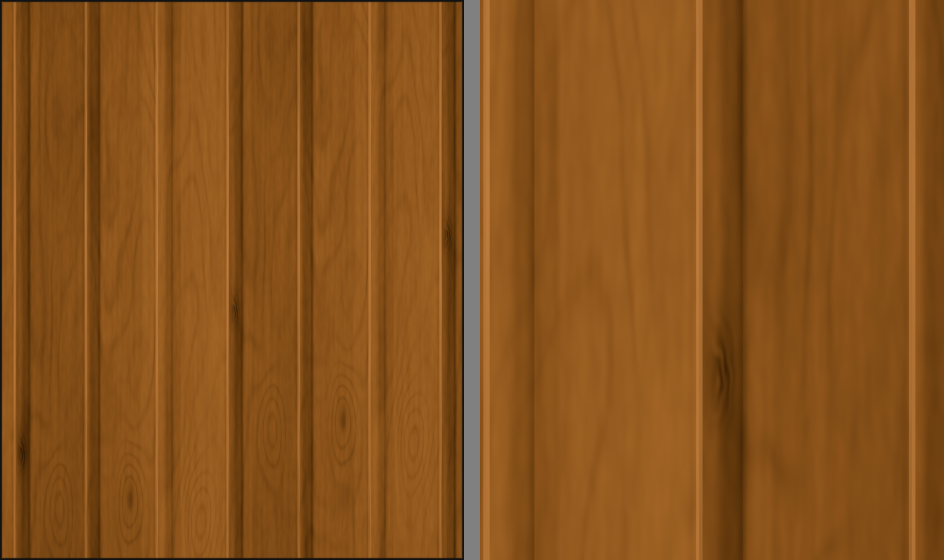
Left, the full canvas; right, a detail of the centre.
A WebGL 1 fragment shader for this texture:

```glsl
precision highp float;
// Varnished wood panelling: upright boards with moulded grooves, flowing grain and knots.
uniform vec2 u_resolution;

// Layout, in canvas widths
const float ASPECT = 1.2075;
const float PITCH = 0.1529;
const float FIRST_RIDGE = 0.0322;
const float BORDER = 0.0042;

// Three kinds of board take turns; groove positions are fractions of the pitch
const vec3 BOARD_TONE = vec3(0.36, 0.47, 0.62);
const vec3 GROOVE_START = vec3(0.06, 0.01, 0.08);
const vec3 GROOVE_END = vec3(0.205, 0.195, 0.225);
const vec3 GROOVE_DEPTH = vec3(0.22, 0.36, 0.28);
const vec3 LIP_TONE = vec3(0.10, 0.0, -0.14);
const vec3 GRAIN_DEPTH = vec3(0.13, 0.16, 0.13);
const float LIP_END = 0.34;
const float RIDGE_WIDTH = 0.014;

// Grain and knots
const float GRAIN_SHIFT = 0.17;
const float RING_COUNT = 5.0;
const float SWIRL_HEIGHT = 0.11;
const vec2 KNOT_SIZE = vec2(0.011, 0.034);

const vec3 SHADOW = vec3(0.20, 0.105, 0.015);
const vec3 DARK = vec3(0.37, 0.21, 0.04);
const vec3 MIDDLE = vec3(0.54, 0.32, 0.10);
const vec3 LIGHT = vec3(0.68, 0.43, 0.17);
const vec3 GLEAM = vec3(0.78, 0.52, 0.27);
const vec3 FRAME = vec3(0.07, 0.07, 0.07);

vec2 gradient(vec2 cell) {
  float angle = 6.2832 * fract(sin(dot(cell, vec2(127.1, 311.7))) * 43758.55);
  return vec2(cos(angle), sin(angle));
}

float noise(vec2 p) {
  vec2 i = floor(p), f = fract(p);
  vec2 w = f * f * f * (f * (f * 6.0 - 15.0) + 10.0);
  vec2 e = vec2(1.0, 0.0);
  float low = mix(dot(gradient(i), f), dot(gradient(i + e), f - e), w.x);
  float high = mix(dot(gradient(i + e.yx), f - e.yx), dot(gradient(i + 1.0), f - 1.0), w.x);
  return mix(low, high, w.y);
}

float bell(vec2 d) { return exp(-dot(d, d)); }

// Choose the component that belongs to board kind 0, 1 or 2
float pick(vec3 values, float kind) {
  return kind < 0.5 ? values.x : (kind < 1.5 ? values.y : values.z);
}

// Wood colour along a scale from shadow (-0.5) to light (1)
vec3 woodColor(float tone) {
  vec3 c = mix(SHADOW, DARK, clamp(tone * 2.0 + 1.0, 0.0, 1.0));
  c = mix(c, MIDDLE, clamp(tone * 2.0, 0.0, 1.0));
  return mix(c, LIGHT, clamp(tone * 2.0 - 1.0, 0.0, 1.0));
}

// Signed darkening from growth rings, fibres and pores
float woodGrain(vec2 p, float kind, float swirl) {
  vec2 q = p + vec2(kind * 3.7, kind * 5.3);
  float field = noise(q * vec2(9.0, 1.5)) + 0.22 * noise(q * vec2(24.0, 5.0));
  field += 0.9 * swirl + 1.6 * p.x;
  float wave = 0.5 + 0.5 * sin(6.2832 * RING_COUNT * field);
  float strength = 0.35 + 0.65 * smoothstep(-0.25, 0.4, noise(q * vec2(11.0, 3.0) + 8.0) + swirl);
  float rings = pow(wave, 4.0) * strength;
  float fibres = noise(q * vec2(125.0, 5.0)) + 0.7 * noise(q * vec2(175.0, 40.0));
  float clouds = noise(q * vec2(14.0, 2.5) + 20.0);
  return pick(GRAIN_DEPTH, kind) * (rings - 0.25) + 0.11 * fibres + 0.13 * clouds;
}

void main() {
  vec2 uv = gl_FragCoord.xy / u_resolution;
  vec2 p = uv * vec2(1.0, ASPECT);
  float column = (p.x - FIRST_RIDGE) / PITCH;
  float index = floor(column), u = column - index;
  float group = floor((index + 0.5) / 3.0);
  float kind = floor(index - 3.0 * group + 0.5);
  float aa = 1.0 / (u_resolution.x * PITCH);

  // Board face: each group carries the same grain, moved upwards
  vec2 local = vec2(u * PITCH, p.y - GRAIN_SHIFT * group);
  vec2 fromSwirl = local - vec2(0.64 * PITCH, SWIRL_HEIGHT + 0.03 * sin(kind * 2.0));
  float swirl = bell(fromSwirl / vec2(0.032, 0.11));
  float tone = pick(BOARD_TONE, kind) - woodGrain(local + vec2(0.0, 2.0), kind, swirl);
  tone += 0.12 * smoothstep(0.76, 0.82, u) * step(0.5, kind) * step(kind, 1.5);
  if (kind > 0.5 && kind < 1.5) tone -= 0.3 * bell(fromSwirl / vec2(0.007, 0.028));

  // Moulded groove: flat lip, hollow, and a deep line at its far edge
  float start = pick(GROOVE_START, kind), end = pick(GROOVE_END, kind);
  tone += pick(LIP_TONE, kind) * smoothstep(end, end + 0.03, u) * (1.0 - smoothstep(LIP_END - 0.02, LIP_END + 0.02, u));
  float hollow = smoothstep(start, start + 0.07, u) * (1.0 - smoothstep(end - aa, end + aa, u));
  tone -= pick(GROOVE_DEPTH, kind) * hollow;
  tone -= 0.27 * bell(vec2((u - end) / 0.024, 0.0));
  tone -= 0.12 * bell(vec2((u - 0.965) / 0.016, 0.0));

  // Knots sit in the first groove of each group
  float knotHeight = 0.233 + 0.306 * group - 0.072 * group * (group - 1.0);
  vec2 k = (vec2(local.x, p.y) - vec2(0.105 * PITCH, knotHeight)) / KNOT_SIZE;
  float knot = bell(k * vec2(0.9, 0.75)) * step(kind, 0.5);
  float cracks = 0.5 + 0.5 * sin(9.0 * length(k + 0.25) + 5.0 * k.x + 3.0 * noise(k * 2.0));
  tone -= knot * (0.24 + 0.34 * cracks * bell(k * 0.9));

  // Soft light, brightest around the middle
  tone += 0.07 - 0.30 * dot(uv - vec2(0.55, 0.5), uv - vec2(0.55, 0.5));
  vec3 color = woodColor(tone);

  // Gleam along each ridge
  float ridge = min(u, 1.0 - u);
  float gleam = 1.0 - smoothstep(RIDGE_WIDTH - aa * 0.5, RIDGE_WIDTH + aa, ridge);
  float shine = 0.36 + 0.3 * bell(vec2(0.0, (uv.y - 0.58) / 0.3)) + 0.25 * noise(vec2(index * 7.3, p.y * 6.0));
  color = mix(color, GLEAM, gleam * clamp(shine, 0.0, 1.0));

  // Thin dark frame
  vec2 inset = min(p, vec2(1.0, ASPECT) - p);
  float pixel = 1.0 / u_resolution.x;
  float inside = smoothstep(BORDER - pixel, BORDER + pixel, min(inset.x, inset.y));
  gl_FragColor = vec4(mix(FRAME, color, inside), 1.0);
}
```
